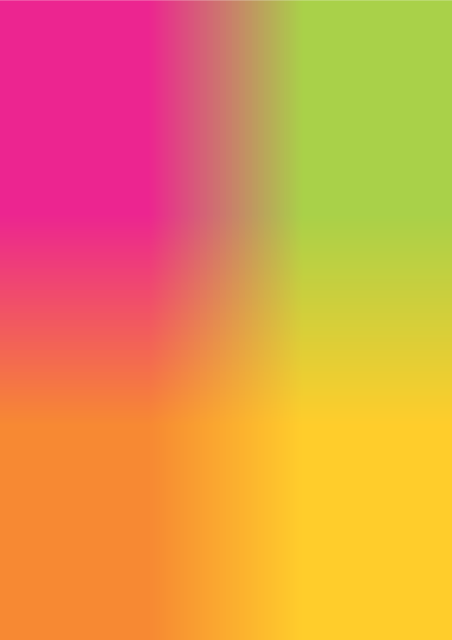
This background is drawn by a WebGL 2 fragment shader. Its source:

```glsl
#version 300 es
precision highp float;

uniform vec2 u_resolution;
out vec4 fragColor;

const vec3 PINK = vec3(0.925, 0.147, 0.563);
const vec3 GREEN = vec3(0.663, 0.818, 0.285);
const vec3 ORANGE = vec3(0.967, 0.537, 0.200);
const vec3 YELLOW = vec3(1.000, 0.804, 0.170);

// Linear ramp that stays flat outside the given span
float ramp(float start, float end, float position) {
  return clamp((position - start) / (end - start), 0.0, 1.0);
}

// Blend of four corner colours
vec3 cornerBlend(vec3 lowLeft, vec3 lowRight, vec3 highLeft, vec3 highRight, vec2 weight) {
  vec3 low = mix(lowLeft, lowRight, weight.x);
  vec3 high = mix(highLeft, highRight, weight.x);
  return mix(low, high, weight.y);
}

// Gentle stepping of a ramp, zero at both of its ends
float banded(float weight, float bands, float strength) {
  float stepOffset = fract(weight * bands) - 0.5;
  float fade = 4.0 * weight * (1.0 - weight);
  return weight - strength * fade * stepOffset / bands;
}

// Thin pale line along the upper border
float topLine(float height, float thickness) {
  return smoothstep(1.0 - thickness, 1.0, height);
}

void main() {
  vec2 uv = gl_FragCoord.xy / u_resolution;

  // Flat outer thirds, blended middle thirds
  vec2 weight = vec2(ramp(0.330, 0.670, uv.x), ramp(0.336, 0.664, uv.y));
  weight = vec2(banded(weight.x, 24.0, 0.4), banded(weight.y, 28.0, 0.4));

  vec3 color = cornerBlend(ORANGE, YELLOW, PINK, GREEN, weight);
  color = mix(color, vec3(1.0), 0.3 * topLine(uv.y, 0.002));

  fragColor = vec4(color, 1.0);
}
```
